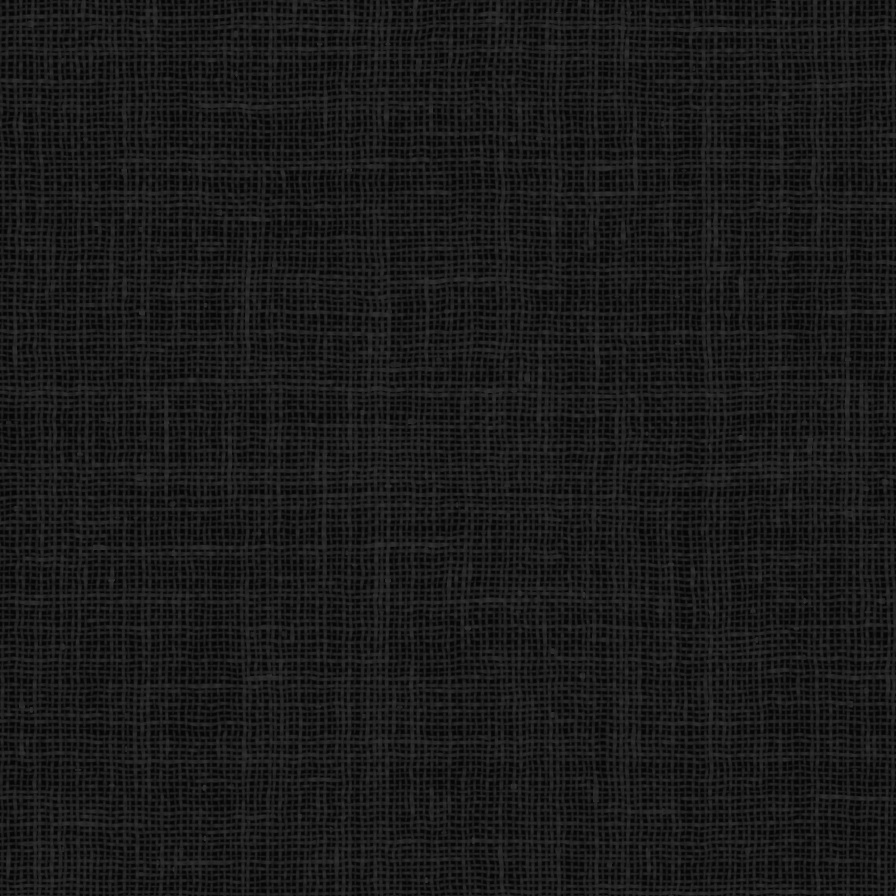
Reproduce this texture procedurally as a three.js fragment shader.

```glsl
varying vec2 vUv;

const float THREADS = 142.0;
const float PI = 3.14159265;
const vec3 GAP_COLOR = vec3(0.02);
const vec3 THREAD_COLOR = vec3(0.165);

float hash(vec2 p) {
  vec3 q = fract(vec3(p.xyx) * 0.1031);
  q += dot(q, q.yzx + 33.33);
  return fract((q.x + q.y) * q.z);
}

float noise(vec2 p) {
  vec2 cell = floor(p);
  vec2 f = fract(p);
  f = f * f * (3.0 - 2.0 * f);
  float low = mix(hash(cell), hash(cell + vec2(1.0, 0.0)), f.x);
  float high = mix(hash(cell + vec2(0.0, 1.0)), hash(cell + vec2(1.0, 1.0)), f.x);
  return mix(low, high, f.y);
}

// Brightness of one set of parallel yarns; side is +1 or -1 for the weave phase
float yarns(float along, float across, float seed, float side) {
  // Slow drift and small wobble of the yarn path
  float drift = noise(vec2(along * 0.06, across * 0.06) + seed) - 0.5;
  float wobble = noise(vec2(along * 0.45, across * 0.4) + seed) - 0.5;
  float x = across + 0.8 * drift + 0.35 * wobble;
  float id = floor(x);
  float lane = id * 13.0 + seed;
  float offset = 0.24 * (hash(vec2(lane, seed + 3.0)) - 0.5);
  float d = abs(fract(x) - 0.5 - offset);

  // Uneven thickness, long slubs and short knots
  float weight = hash(vec2(lane, seed + 71.0));
  float streak = noise(vec2(along * 0.045, lane + 1.0));
  float fuzz = noise(vec2(along * 0.9, lane + 2.0));
  float slub = smoothstep(0.86, 0.98, noise(vec2(along * 0.11, lane + 3.0)));
  float knot = smoothstep(0.975, 0.995, noise(vec2(along * 0.4, lane + 4.0)));
  float halfWidth = 0.10 + 0.09 * weight + 0.08 * streak + 0.09 * fuzz
                  + 0.10 * slub + 0.25 * knot;
  float body = 1.0 - smoothstep(halfWidth - 0.17, halfWidth + 0.17, d);

  // Yarns dim where they dip below the crossing set
  float lift = side * sin(PI * (along + id));
  float tone = 0.55 + 0.13 * weight + 0.20 * streak + 0.16 * (fuzz - 0.5)
             + 0.14 * lift + 0.16 * slub + 0.20 * knot;
  return body * tone;
}

void main() {
  vec2 p = vUv * THREADS + 40.0;
  float warp = yarns(p.y, p.x, 17.0, 1.0);
  float weft = yarns(p.x, p.y, 523.0, -1.0);
  float cloth = max(warp, weft) + 0.12 * min(warp, weft);

  // Fine fibre grain
  float grain = noise(p * 2.3) - 0.5;
  cloth *= 1.0 + 0.22 * grain;

  vec3 color = mix(GAP_COLOR, THREAD_COLOR, clamp(cloth, 0.0, 1.15));
  gl_FragColor = vec4(color, 1.0);
}
```
